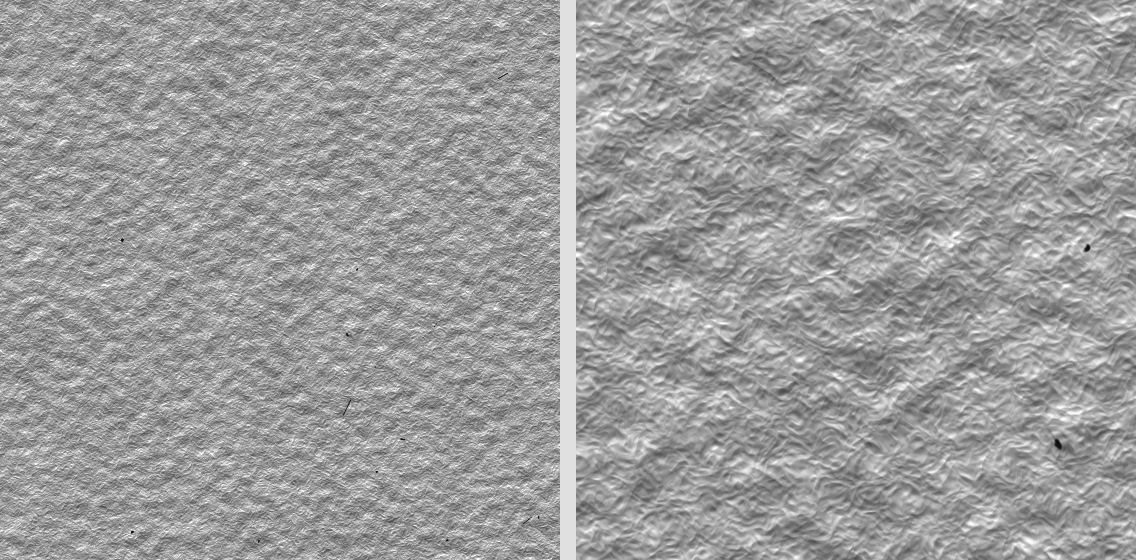
Left, the full canvas; right, a detail of the centre.
Reproduce this texture procedurally as a three.js fragment shader.

```glsl
// Rough grey paper in raking light: a height field of gradient noise, ridged
// creases and crossed fibres is shaded by its slope towards the light.
// A few dark specks and hairs are scattered on top.

#define BASE_TONE 0.608
#define CONTRAST 0.123
#define HIGHLIGHT_SKEW 0.07
#define LIGHT_DIR vec2(-0.14, 0.99)
#define SLOPE_STEP 0.0006
#define BUMP_FREQ 33.0
#define FIBRE_FREQ vec2(110.0, 240.0)
#define FIBRE_ANGLE 0.5
#define FIBRE_WEIGHT 0.9
#define WARP 0.0035
#define DEBRIS_COUNT 15
#define DEBRIS_TONE 0.07

varying vec2 vUv;

float hash(vec2 p) {
  vec3 q = fract(p.xyx * vec3(0.1031, 0.1030, 0.0973));
  q += dot(q, q.yzx + 33.33);
  return fract((q.x + q.y) * q.z);
}

mat2 rotation(float angle) {
  float c = cos(angle), s = sin(angle);
  return mat2(c, -s, s, c);
}

// Projection of the offset on the random unit gradient of a lattice point
float corner(vec2 cell, vec2 offset) {
  float angle = 6.2831853 * hash(cell);
  return dot(vec2(cos(angle), sin(angle)), offset);
}

float gradientNoise(vec2 p) {
  vec2 i = floor(p), f = p - i;
  vec2 u = f * f * f * (f * (f * 6.0 - 15.0) + 10.0);
  vec2 e = vec2(1.0, 0.0);
  float low = mix(corner(i, f), corner(i + e.xy, f - e.xy), u.x);
  float high = mix(corner(i + e.yx, f - e.yx), corner(i + e.xx, f - e.xx), u.x);
  return mix(low, high, u.y);
}

// Two directions of stretched noise, the upper one hiding the lower
float fibreHeight(vec2 p) {
  float rising = gradientNoise(rotation(-FIBRE_ANGLE) * p * FIBRE_FREQ + 71.0);
  float falling = gradientNoise(rotation(FIBRE_ANGLE) * p * FIBRE_FREQ + 313.0);
  return max(rising, falling) / FIBRE_FREQ.y;
}

// Octaves of similar steepness, each turned; the fine ones have sharp ridges
float paperHeight(vec2 p) {
  float height = FIBRE_WEIGHT * fibreHeight(p);
  float freq = BUMP_FREQ, weight = 0.52;
  vec2 q = p + 3.0;
  for (int i = 0; i < 4; i++) {
    float n = gradientNoise(q * freq);
    if (i > 1) n = -abs(n);
    height += weight * n / freq;
    q = rotation(0.9) * q + 1.7;
    freq *= 1.75;
    weight = min(weight * 1.2, 0.66);
  }
  return height;
}

// Coverage by short, slightly bent strokes, most of them shrunk to specks
float debris(vec2 p) {
  float cover = 0.0;
  for (int i = 0; i < DEBRIS_COUNT; i++) {
    float id = float(i) + 1.0;
    vec2 centre = vec2(hash(vec2(id, 7.3)), hash(vec2(id, 19.1)));
    float stretch = pow(hash(vec2(id, 41.7)), 8.0);
    float halfLength = 0.0004 + 0.015 * stretch;
    float radius = mix(0.0025 * hash(vec2(id, 53.9)), 0.0004, sqrt(stretch));
    vec2 d = rotation(6.2831853 * hash(vec2(id, 67.3))) * (p - centre);
    d.y += 9.0 * (hash(vec2(id, 83.1)) - 0.5) * d.x * d.x;
    d.x -= clamp(d.x, -halfLength, halfLength);
    float ragged = 0.0014 * gradientNoise(p * 330.0) * (1.0 - stretch);
    float dist = length(d) - radius + ragged;
    cover = max(cover, 1.0 - smoothstep(-0.0006, 0.0012, dist));
  }
  return cover;
}

void main() {
  // Crumple the sheet so that no streak runs straight for long
  vec2 crumple = vec2(gradientNoise(vUv * 62.0), gradientNoise(vUv * 62.0 + 97.0));
  vec2 p = vUv + WARP * crumple;

  // Slope towards the light
  vec2 stepToLight = SLOPE_STEP * LIGHT_DIR;
  float rise = paperHeight(p - stepToLight) - paperHeight(p + stepToLight);
  float slope = rise / (2.0 * SLOPE_STEP);

  // Shading with slightly stronger highlights and faint cloudiness
  float shade = slope + HIGHLIGHT_SKEW * (slope * slope - 1.0);
  float cloud = 0.05 * gradientNoise(vUv * 9.0 + 11.0);
  float tone = BASE_TONE + cloud + CONTRAST * shade;

  tone = mix(tone, DEBRIS_TONE, debris(vUv));
  gl_FragColor = vec4(vec3(clamp(tone, 0.0, 1.0)), 1.0);
}
```
